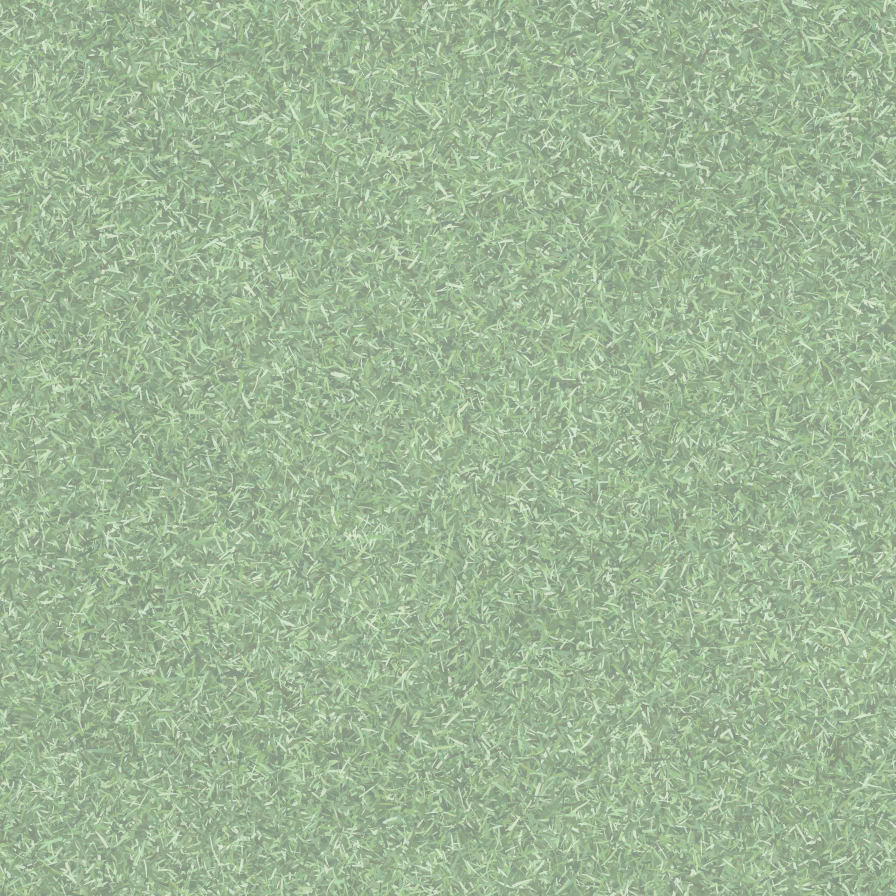
Give the GLSL for this texture, as a Shadertoy shader.

```glsl
#define LAYERS 13
#define CELLS 66.0
#define BLADE_WIDTH 0.00125
#define BEND 0.35
#define PATCH_CONTRAST 0.035
#define SHADOW vec3(0.54, 0.595, 0.525)
#define DEEP vec3(0.575, 0.665, 0.545)
#define MID vec3(0.645, 0.75, 0.615)
#define FRESH vec3(0.65, 0.785, 0.575)
#define LIGHT vec3(0.745, 0.865, 0.69)
#define PALE vec3(0.845, 0.91, 0.815)

float hash(vec2 p) {
    return fract(sin(dot(p, vec2(127.1, 311.7))) * 43758.5453);
}

vec4 hash4(vec2 p) {
    float n = dot(p, vec2(127.1, 311.7));
    return fract(sin(n + vec4(0.0, 17.3, 41.9, 73.7)) * 43758.5453);
}

float noise(vec2 p) {
    vec2 i = floor(p), f = fract(p);
    f = f * f * (3.0 - 2.0 * f);
    float low = mix(hash(i), hash(i + vec2(1, 0)), f.x);
    float high = mix(hash(i + vec2(0, 1)), hash(i + vec2(1, 1)), f.x);
    return mix(low, high, f.y);
}

float fbm(vec2 p) {
    return 0.55 * noise(p) + 0.3 * noise(p * 2.1 + 7.0) + 0.15 * noise(p * 4.3 + 19.0);
}

// Picks a blade colour from the ramp, dark to pale
vec3 bladeColor(float pick, float tint) {
    vec3 color = SHADOW;
    color = mix(color, DEEP, step(0.11, pick));
    color = mix(color, MID, step(0.38, pick));
    color = mix(color, FRESH, step(0.61, pick));
    color = mix(color, LIGHT, step(0.73, pick));
    color = mix(color, PALE, step(0.89, pick));
    return color + (tint - 0.5) * vec3(0.045, -0.01, -0.03);
}

// Lays one jittered grid of curved, tapering blades over the colour
vec3 addBlades(vec3 color, vec2 uv, float layer, float pixel) {
    float turn = layer * 2.4;
    mat2 gridTurn = mat2(cos(turn), sin(turn), -sin(turn), cos(turn));
    vec2 p = gridTurn * uv * CELLS + layer * 5.37;
    vec2 home = floor(p);
    for (int y = -1; y <= 1; y++) {
        for (int x = -1; x <= 1; x++) {
            vec2 cell = home + vec2(x, y);
            vec4 place = hash4(cell + layer * 13.7);
            vec4 look = hash4(cell + layer * 29.1 + 57.3);

            float angle = place.z * 6.2832;
            vec2 axis = vec2(cos(angle), sin(angle));
            vec2 d = p - cell - place.xy;
            float halfLength = mix(0.22, 0.88, place.w * place.w);
            float along = dot(d, axis) / halfLength;
            float across = dot(d, vec2(-axis.y, axis.x));
            across += (look.x - 0.5) * BEND * (along * along - 0.4) * halfLength;

            float width = BLADE_WIDTH * mix(0.55, 1.6, look.y * look.y);
            width *= 1.0 - 0.6 * smoothstep(0.0, 1.0, along);
            float side = clamp((width - abs(across) / CELLS) / pixel + 0.5, 0.0, 1.0);
            float ends = (1.0 - abs(along)) * halfLength / CELLS;
            float cover = side * clamp(ends / pixel + 0.5, 0.0, 1.0);

            vec3 blade = bladeColor(look.z, look.w) + 0.02 * along;
            color = mix(color, blade, cover * 0.92);
        }
    }
    return color;
}

void mainImage(out vec4 fragColor, in vec2 fragCoord) {
    vec2 uv = fragCoord / iResolution.y;
    float pixel = 1.0 / iResolution.y;

    // Shaded ground between the blades
    vec3 color = mix(SHADOW, DEEP, smoothstep(0.25, 0.7, noise(uv * 110.0)));

    // Tangled blades, back to front
    for (int i = 0; i < LAYERS; i++) {
        color = addBlades(color, uv, float(i) + 1.0, pixel);
    }

    // Soft patches of thicker and thinner lawn
    float lawn = fbm(uv * 6.0 + 3.0) + 0.5 * fbm(uv * 24.0) - 0.75;
    color += PATCH_CONTRAST * lawn * vec3(1.0, 1.1, 0.9);

    fragColor = vec4(clamp(color, 0.0, 1.0), 1.0);
}
```
